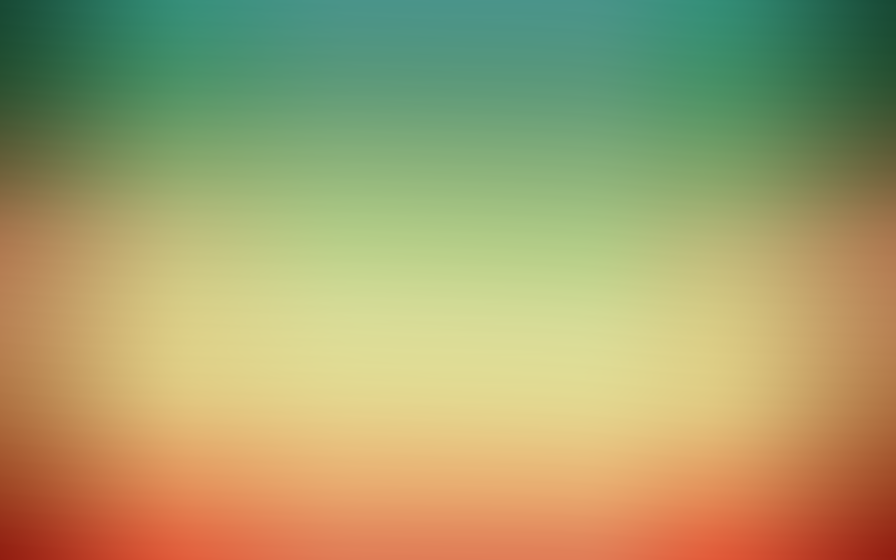
A Shadertoy shader for this background:

```glsl
// Smooth cubic blend through eight evenly spaced colours, bottom to top
vec3 ramp(vec3 stops[8], float height) {
    float position = clamp(height, 0.0, 1.0) * 7.0;
    int i = min(int(position), 6);
    float t = position - float(i);
    vec3 a = stops[max(i - 1, 0)];
    vec3 b = stops[i];
    vec3 c = stops[i + 1];
    vec3 d = stops[min(i + 2, 7)];
    return b + 0.5 * t * (c - a + t * (2.0 * a - 5.0 * b + 4.0 * c - d
             + t * (3.0 * (b - c) + d - a)));
}

// Faint, nearly level streaks from layered sines
float streaks(vec2 p) {
    float sum = 0.0;
    for (float k = 1.0; k < 4.0; k++)
        sum += sin(p.y * 210.0 * k + p.x * 14.0 * k + 2.0 * sin(p.x * 9.0 * k)) / k;
    return sum;
}

void mainImage(out vec4 fragColor, in vec2 fragCoord) {
    vec2 uv = fragCoord / iResolution.xy;

    // Vertical ramps: bright centre, warmer flanks, dark borders
    vec3 centre[8] = vec3[8](
        vec3(0.88, 0.49, 0.34), vec3(0.91, 0.69, 0.45),
        vec3(0.89, 0.84, 0.56), vec3(0.84, 0.86, 0.59),
        vec3(0.70, 0.80, 0.53), vec3(0.53, 0.69, 0.48),
        vec3(0.36, 0.60, 0.48), vec3(0.29, 0.58, 0.54));
    vec3 flank[8] = vec3[8](
        vec3(0.89, 0.35, 0.22), vec3(0.89, 0.58, 0.36),
        vec3(0.88, 0.78, 0.50), vec3(0.85, 0.80, 0.52),
        vec3(0.74, 0.73, 0.48), vec3(0.50, 0.64, 0.41),
        vec3(0.28, 0.57, 0.40), vec3(0.20, 0.56, 0.47));
    vec3 border[8] = vec3[8](
        vec3(0.54, 0.09, 0.05), vec3(0.60, 0.26, 0.13),
        vec3(0.67, 0.42, 0.24), vec3(0.71, 0.48, 0.31),
        vec3(0.66, 0.44, 0.29), vec3(0.38, 0.34, 0.20),
        vec3(0.15, 0.29, 0.17), vec3(0.08, 0.26, 0.18));

    // The green dips towards the right around the middle
    float height = uv.y + 0.018 * sin(6.28318 * (uv.x - 0.5)) * sin(3.14159 * uv.y);

    // The right flank starts more sharply than the left
    float side = abs(uv.x - 0.5) * 2.0;
    float flankMix = uv.x < 0.5 ? smoothstep(0.18, 0.72, side)
                                : smoothstep(0.28, 0.64, side);
    float borderMix = smoothstep(0.55, 1.10, side);

    vec3 color = mix(ramp(centre, height), ramp(flank, height), flankMix);
    color = mix(color, ramp(border, height), borderMix);
    color += 0.0015 * streaks(uv);
    fragColor = vec4(color, 1.0);
}
```
